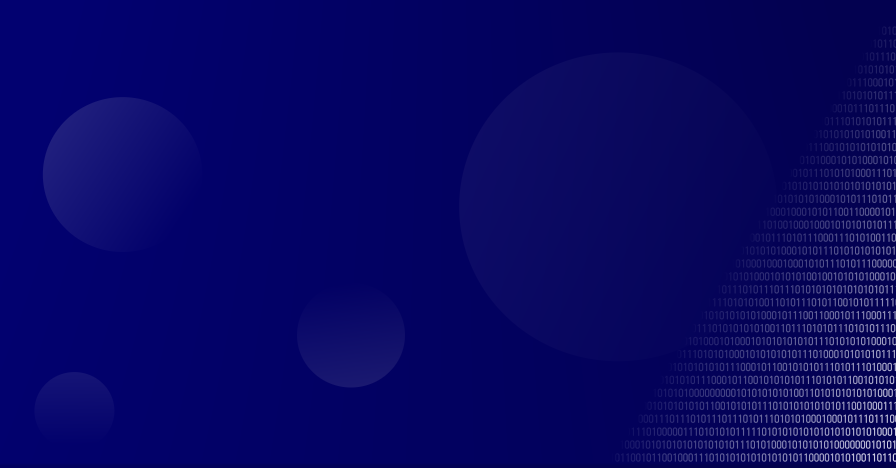
Write a Shadertoy shader that draws this background.

```glsl
// Deep blue gradient with fading translucent discs and a diagonal field of tiny rings and bars.

const vec3 BLUE_LEFT = vec3(0.006, 0.002, 0.44);
const vec3 BLUE_RIGHT = vec3(0.012, 0.004, 0.315);
const vec3 DISC_TINT = vec3(0.60, 0.60, 0.72);
const vec3 MARK_TINT = vec3(0.90, 0.90, 0.96);
const float DISC_STRETCH = 1.03;
const vec2 CELL = vec2(0.0112, 0.02764);
const float ROW_COUNT = 34.0;

float hash(vec2 p) {
    p = fract(p * vec2(0.1031, 0.1137));
    p += dot(p, p.yx + 33.33);
    return fract((p.x + p.y) * p.x * 17.0);
}

// Coverage of a signed distance, softened over one pixel.
float fill(float dist, float pixel) {
    return clamp(0.5 - dist / pixel, 0.0, 1.0);
}

// Opacity of a disc that is strongest toward brightSide and fades across.
float fadingDisc(vec2 p, vec2 center, float radius, vec2 brightSide,
                 vec2 fade, float pixel) {
    vec2 q = (p - center) / vec2(DISC_STRETCH, 1.0);
    float along = dot(q / radius, normalize(brightSide));
    float strength = clamp((along - fade.x) / (fade.y - fade.x), 0.0, 1.0);
    return fill(length(q) - radius, pixel) * strength;
}

float segment(vec2 q, vec2 a, vec2 b) {
    vec2 ab = b - a;
    return length(q - a - ab * clamp(dot(q - a, ab) / dot(ab, ab), 0.0, 1.0));
}

// Distance to the outline of a tall capsule, or to a bar with a short hook.
float markDistance(vec2 q, float isRing) {
    float ring = abs(length(vec2(q.x, max(abs(q.y) - 0.0042, 0.0))) - 0.0036);
    vec2 top = vec2(0.0008, 0.0076);
    float bar = min(segment(q, vec2(0.0008, -0.0076), top),
                    segment(q, vec2(-0.0020, 0.0058), top));
    return mix(bar, ring, isRing) - 0.0012;
}

// Rows of marks right of a slanted edge, brighter away from it.
float markField(vec2 p, float pixel) {
    vec2 grid = vec2(p.x, p.y - 0.0086);
    float row = floor(grid.y / CELL.y);
    grid.x += CELL.x * hash(vec2(row, 7.0));
    vec2 id = floor(grid / CELL);
    vec2 local = (fract(grid / CELL) - 0.5) * CELL;

    // Mostly alternating marks, with occasional swaps
    float swapped = step(0.82, hash(id + 3.0));
    float isRing = mod(id.x + floor(4.0 * hash(vec2(row, 2.0))) + swapped, 2.0);

    float rowHeight = (row + 0.5) * CELL.y;
    float depth = p.x - (1.302 + 0.625 * rowHeight);
    float opacity = clamp(0.07 + 1.45 * depth, 0.0, 0.95);
    float inside = smoothstep(-0.006, 0.012, depth);
    inside *= step(0.0, row) * step(row, ROW_COUNT - 1.0);
    return fill(markDistance(local, isRing), pixel) * opacity * inside;
}

void mainImage(out vec4 fragColor, in vec2 fragCoord) {
    vec2 p = fragCoord / iResolution.y;
    vec2 uv = fragCoord / iResolution.xy;
    float pixel = 1.0 / iResolution.y;

    // Background gradient, slightly darker toward the upper right
    float shade = uv.x + 0.18 * (uv.y - 0.5) * (2.0 * uv.x - 1.0);
    vec3 color = mix(BLUE_LEFT, BLUE_RIGHT, clamp(shade, 0.0, 1.0));

    // Discs: large right, upper left, lower centre, lower left
    float large = fadingDisc(p, vec2(1.321, 0.558), 0.330,
                             vec2(-1.0, 0.45), vec2(-1.3, 1.0), pixel);
    float upper = fadingDisc(p, vec2(0.262, 0.627), 0.1655,
                             vec2(-1.0, 0.65), vec2(-0.95, 1.0), pixel);
    float middle = fadingDisc(p, vec2(0.750, 0.284), 0.112,
                              vec2(0.15, -1.0), vec2(-1.0, 1.0), pixel);
    float lower = fadingDisc(p, vec2(0.159, 0.122), 0.083,
                             vec2(0.0, 1.0), vec2(-0.9, 1.0), pixel);
    color = mix(color, DISC_TINT, 0.075 * large);
    color = mix(color, DISC_TINT, 0.20 * upper);
    color = mix(color, DISC_TINT, 0.16 * middle);
    color = mix(color, DISC_TINT, 0.13 * lower);

    // Marks and a faint dark band along the bottom
    color = mix(color, MARK_TINT, markField(p, pixel));
    color *= mix(0.88, 1.0, smoothstep(0.004, 0.012, p.y));

    fragColor = vec4(color, 1.0);
}
```
